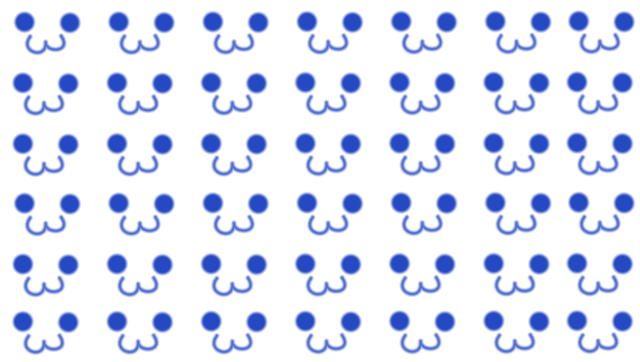
Reproduce this pattern procedurally as a Shadertoy shader.

```glsl
// Seven by six grid of a soft blue motif: two dots above a double-lobed curve.
// Each pixel finds its grid cell, then blends blurred distances to the dots
// and to two cubic arcs; rows and columns carry small placement drifts.

#define CANVAS_WIDTH 768.0           // design units across the canvas
#define GRID vec2(7.0, 6.0)          // repeats across and down
#define PITCH vec2(113.0, 73.0)      // spacing of repeats
#define FIRST_DOT vec2(27.5, 26.5)   // left dot of the top left repeat
#define LAST_COLUMN_SHIFT 13.0       // the last column sits closer
#define ROW_SHIFT 2.0                // every third row moves right
#define DOT_RADIUS 11.5
#define LINE_HALF_WIDTH 1.7
#define BLUR 2.8
#define ARC_STEPS 14
#define INK vec3(0.14, 0.285, 0.765)
#define PAPER vec3(1.0)

float segmentDistance(vec2 p, vec2 a, vec2 b) {
    vec2 pa = p - a, ba = b - a;
    return length(pa - ba * clamp(dot(pa, ba) / dot(ba, ba), 0.0, 1.0));
}

vec2 cubicPoint(vec2 a, vec2 b, vec2 c, vec2 d, float t) {
    float s = 1.0 - t;
    return s * s * s * a + 3.0 * s * s * t * b + 3.0 * s * t * t * c + t * t * t * d;
}

float cubicDistance(vec2 p, vec2 a, vec2 b, vec2 c, vec2 d) {
    float nearest = 1e5;
    vec2 previous = a;
    for (int i = 1; i <= ARC_STEPS; i++) {
        vec2 next = cubicPoint(a, b, c, d, float(i) / float(ARC_STEPS));
        nearest = min(nearest, segmentDistance(p, previous, next));
        previous = next;
    }
    return nearest;
}

// Position of the left dot in a cell, including the uneven spacing
vec2 motifOrigin(vec2 cell) {
    vec2 origin = FIRST_DOT + cell * PITCH;
    origin.x -= LAST_COLUMN_SHIFT * step(GRID.x - 1.0, cell.x);
    origin.x += ROW_SHIFT * (1.0 - step(0.5, mod(cell.y, 3.0)));
    origin.y -= 1.5 * step(3.0, cell.y) + 4.0 * step(5.0, cell.y);
    origin.y -= 0.17 * cell.x;
    return origin;
}

float motifCoverage(vec2 p, float blur) {
    // Dots
    float dots = min(length(p), length(p - vec2(54.5, 0.8))) - DOT_RADIUS;
    float dotInk = smoothstep(blur, -blur, dots);

    // Double-lobed curve, joined at the middle cusp
    vec2 cusp = vec2(25.3, 24.0);
    float leftLobe = cubicDistance(p, vec2(6.7, 17.3), vec2(-7.5, 36.0), vec2(27.0, 46.2), cusp);
    float rightLobe = cubicDistance(p, cusp, vec2(25.0, 37.5), vec2(57.5, 36.5), vec2(44.0, 16.7));
    float curve = min(leftLobe, rightLobe);

    // Blurred stroke: difference of its two softened sides
    float lineInk = smoothstep(-blur, blur, LINE_HALF_WIDTH - curve)
                  - smoothstep(-blur, blur, -LINE_HALF_WIDTH - curve);
    return max(dotInk, lineInk);
}

void mainImage(out vec4 fragColor, in vec2 fragCoord) {
    // Design units, measured from the top left
    float unitsPerPixel = CANVAS_WIDTH / iResolution.x;
    vec2 p = vec2(fragCoord.x, iResolution.y - fragCoord.y) * unitsPerPixel;

    vec2 cell = clamp(floor((p + vec2(5.0, 0.0)) / PITCH), vec2(0.0), GRID - 1.0);
    float ink = motifCoverage(p - motifOrigin(cell), max(BLUR, unitsPerPixel));
    fragColor = vec4(mix(PAPER, INK, ink), 1.0);
}
```
